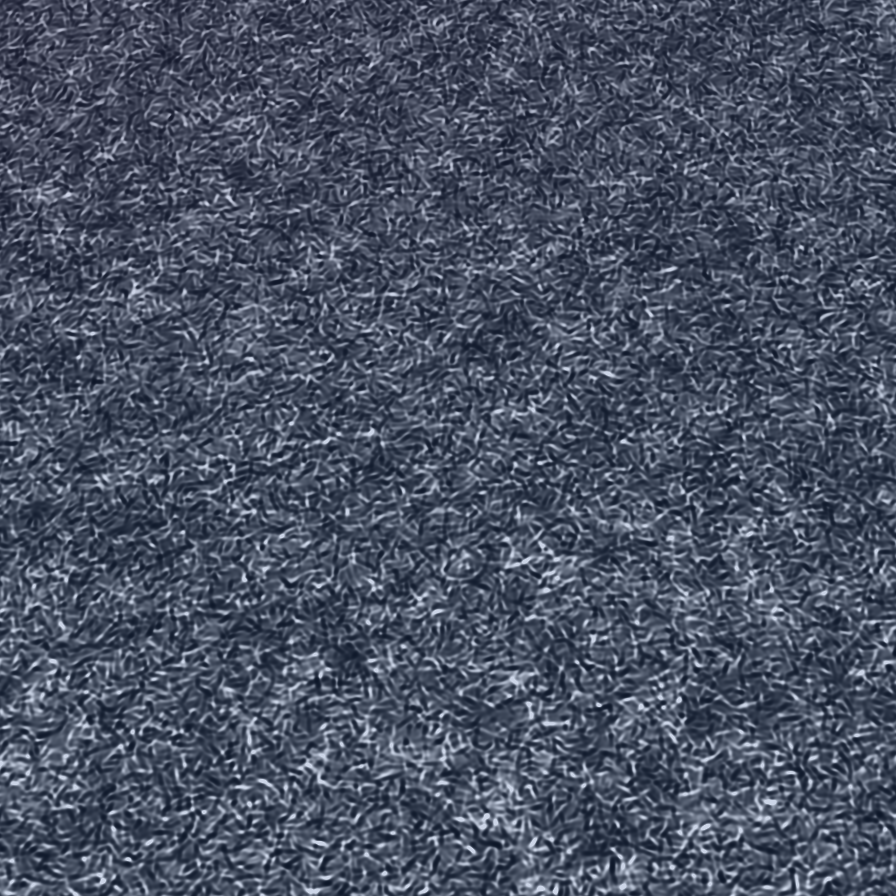
Reproduce this texture procedurally as a WebGL 1 fragment shader.

```glsl
precision highp float;
// Draws a blue-grey carpet of short matted fibres, slightly finer towards the top.

uniform vec2 u_resolution;

const int FIBRES_PER_CELL = 5;
const float HALF_TURN = 3.14159;

// Four random values in 0..1 from a cell position and a seed.
vec4 hash4(vec2 cell, float seed) {
  vec4 p = fract(vec4(cell.xyx, cell.y + seed) * vec4(0.1031, 0.1030, 0.0973, 0.1099));
  p += dot(p, p.wzxy + 33.33 + seed);
  return fract((p.xxyz + p.yzzw) * p.zywx);
}

// A soft ridge; trough (0..1) sets how deep the grooves along its sides are.
float fibre(vec2 offset, float angle, vec2 halfSize, float trough) {
  vec2 along = vec2(cos(angle), sin(angle));
  float u = dot(offset, along) / halfSize.x;
  float v = dot(offset, vec2(-along.y, along.x)) / halfSize.y;
  return (1.0 - trough * v * v) * exp(-0.5 * (u * u + v * v));
}

// Sum of fibres scattered in unit cells, scaled to unit variance.
// lean is the favoured angle, gather (0..1) how strongly it is favoured.
float fibreField(vec2 p, vec2 halfSize, float trough, float lean, float gather, float seed) {
  vec2 base = floor(p);
  float sum = 0.0;
  for (int y = -1; y <= 1; y++) {
    for (int x = -1; x <= 1; x++) {
      vec2 cell = base + vec2(float(x), float(y));
      for (int i = 0; i < FIBRES_PER_CELL; i++) {
        vec4 rnd = hash4(cell, seed + 7.31 * float(i));
        float turn = 2.0 * rnd.z - 1.0;
        turn *= mix(1.0, abs(turn), gather);
        float angle = lean + 0.5 * HALF_TURN * turn;
        float height = 2.0 * rnd.w - 1.0;
        sum += height * fibre(p - cell - rnd.xy, angle, halfSize, trough);
      }
    }
  }
  float energy = HALF_TURN * (1.0 - trough + 0.75 * trough * trough) / 3.0;
  return sum / sqrt(float(FIBRES_PER_CELL) * energy * halfSize.x * halfSize.y);
}

// Broad uneven wear from layered sines, about -1..1.
float wear(vec2 p) {
  float a = sin(p.x * 23.0 + 2.0 * sin(p.y * 17.0));
  float b = sin(p.y * 41.0 + 2.0 * sin(p.x * 29.0 + 1.3));
  float c = sin(dot(p, vec2(57.0, -38.0)) + 1.5 * sin(p.y * 63.0));
  return (a + b + c) / 3.0;
}

// The floor recedes upwards: fibres shrink evenly in both directions.
vec2 floorPosition(vec2 uv, float nearSize, float shrink) {
  float size = nearSize - shrink * uv.y;
  return vec2((uv.x - 0.5) / size, -log(size) / shrink);
}

// Rounds off extreme heights so that highlights and grooves stay moderate.
float soften(float height) {
  return 1.1 * height / sqrt(1.0 + 0.13 * height * height);
}

// Maps pile height to a bluish grey; highlights stretch more than shadows.
vec3 carpetColour(float height, float middle, float contrast, float warmth) {
  float grey = clamp(middle * exp(contrast * height), 0.08, 0.84);
  vec3 blueTint = vec3(-0.038, 0.0, 0.07);
  vec3 warmTint = vec3(0.018, -0.006, 0.0);
  return grey + blueTint + warmth * warmTint;
}

void main() {
  vec2 uv = gl_FragCoord.xy / u_resolution;
  vec2 ground = floorPosition(uv, 1.17, 0.32);

  // Short matted fibres, longer threads along the weave, and loose tufts.
  float pile = fibreField(ground * 72.0, vec2(0.33, 0.155), 0.66, 0.25, 0.45, 1.7);
  float rows = fibreField(ground * 36.0 + 9.0, vec2(0.40, 0.085), 0.8, 0.05, 0.95, 5.2);
  float tufts = fibreField(ground * 25.0 + 4.0, vec2(0.34, 0.20), 0.3, 0.15, 0.6, 3.4);
  float patches = wear(uv);
  float height = 0.86 * pile + 0.34 * rows + 0.30 * tufts + 0.2 * patches;

  // Light and contrast fade with distance; the far left is warmer.
  float middle = mix(0.318, 0.275, uv.y);
  float contrast = mix(0.49, 0.39, uv.y) * (1.0 + 0.08 * patches);
  float warmth = smoothstep(0.4, 1.0, uv.y) * (1.0 - 0.7 * uv.x);

  gl_FragColor = vec4(carpetColour(soften(height), middle, contrast, warmth), 1.0);
}
```
